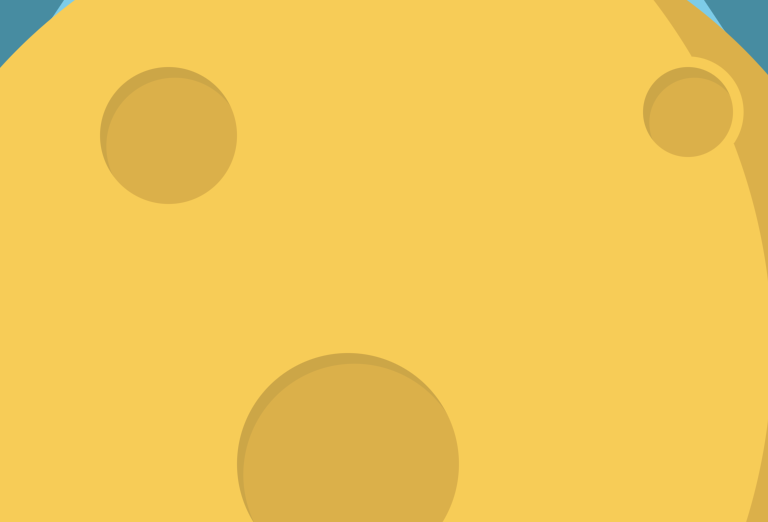
A Shadertoy shader for this background:

```glsl
// A large flat yellow moon with shaded craters against a teal sky.
#define MOON_COLOR vec3(0.97, 0.80, 0.34)
#define SHADE_COLOR vec3(0.86, 0.69, 0.29)
#define RIM_COLOR vec3(0.80, 0.65, 0.28)
#define SKY_COLOR vec3(0.28, 0.55, 0.63)
#define GLOW_COLOR vec3(0.49, 0.80, 0.91)
#define MOON_DISC vec3(-0.006, 0.209, 0.9845)
#define LIT_DISC vec3(-0.3617, 0.3285, 1.1054)
#define RIM_OFFSET vec2(0.0121, -0.0205)
#define HALO_WIDTH 0.0203

// Signed distance to a disc stored as (centre, radius)
float discDistance(vec2 p, vec3 disc) {
    return length(p - disc.xy) - disc.z;
}

// Antialiased coverage of the inside of a shape
float coverage(float dist) {
    float halfPixel = 0.75 / iResolution.y;
    return 1.0 - smoothstep(-halfPixel, halfPixel, dist);
}

void mainImage(out vec4 fragColor, in vec2 fragCoord) {
    // Height spans 0 to 1, x is centred
    vec2 p = (fragCoord - vec2(0.5 * iResolution.x, 0.0)) / iResolution.y;

    // Sky with a paler band widening downwards
    float bandDistance = (abs(p.x) - 0.613 - 0.667 * (1.0 - p.y)) * 0.832;
    vec3 color = mix(SKY_COLOR, GLOW_COLOR, coverage(bandDistance));

    // Craters as (centre, radius); the last one sits on the shadow edge
    vec3 craters[3] = vec3[3](
        vec3(-0.4128, 0.7404, 0.1312),
        vec3(-0.0690, 0.1111, 0.2126),
        vec3(0.5824, 0.7854, 0.0862));

    // Moon body: shadow crescent, lit side and the bright crater halo
    float haloDistance = discDistance(p, craters[2]) - HALO_WIDTH;
    float litDistance = min(discDistance(p, LIT_DISC), haloDistance);
    vec3 surface = mix(SHADE_COLOR, MOON_COLOR, coverage(litDistance));

    // Crater floors, shifted to leave a dark inner rim
    for (int i = 0; i < 3; i++) {
        float floorDistance = discDistance(p - RIM_OFFSET, craters[i]);
        vec3 crater = mix(RIM_COLOR, SHADE_COLOR, coverage(floorDistance));
        surface = mix(surface, crater, coverage(discDistance(p, craters[i])));
    }

    color = mix(color, surface, coverage(discDistance(p, MOON_DISC)));
    fragColor = vec4(color, 1.0);
}
```
